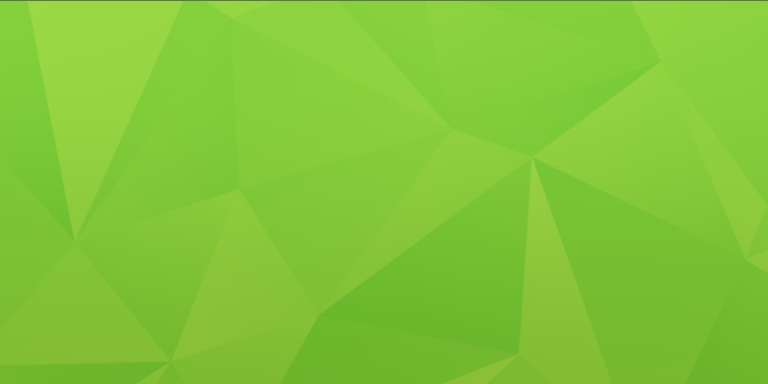
Reproduce this background procedurally as a Shadertoy shader.

```glsl
// Low-poly backdrop of large lime green facets, lighter at the top, under a thin dark rim.
#define CELL 0.42        // mean facet spacing, in canvas heights
#define JITTER 0.42      // vertex displacement, in cells (below 0.5)
#define TILT 0.45        // rotation of the vertex lattice, in radians
#define SOFTNESS 0.003   // half width of a facet edge, in canvas heights
#define SLOPE 0.9        // strength of the gradient inside a facet
#define RIM 0.004        // thickness of the top rim
#define TOP_GREEN vec3(0.545, 0.825, 0.245)
#define LOW_GREEN vec3(0.470, 0.720, 0.185)
#define WARM_TINT vec3(0.054, 0.018, 0.020)
#define RIM_GREEN vec3(0.33, 0.48, 0.20)

vec2 hash22(vec2 p) {
    vec2 q = vec2(dot(p, vec2(127.1, 311.7)), dot(p, vec2(269.5, 183.3)));
    return fract(sin(q + 4.7) * 43758.5453);
}

float cross2(vec2 a, vec2 b) { return a.x * b.y - a.y * b.x; }

// Lattice vertex moved at random inside its own box.
vec2 vertexAt(vec2 cell) { return cell + JITTER * (2.0 * hash22(cell) - 1.0); }

// Signed distance to the line from a to b, positive on its left.
float edgeDistance(vec2 p, vec2 a, vec2 b) {
    vec2 along = b - a;
    return cross2(along, p - a) / length(along);
}

// Adds one counterclockwise facet: tint times coverage in x, coverage in y.
vec2 facet(vec2 p, vec2 a, vec2 b, vec2 c, vec2 id) {
    float inside = min(edgeDistance(p, a, b), min(edgeDistance(p, b, c), edgeDistance(p, c, a)));
    float soft = SOFTNESS / CELL;
    float coverage = smoothstep(-soft, soft, inside);
    vec2 slope = SLOPE * (2.0 * hash22(id + 17.0) - 1.0);
    float tint = 2.0 * hash22(id + 41.0).x - 1.0 + dot(p - (a + b + c) / 3.0, slope);
    return vec2(tint, 1.0) * coverage;
}

// Splits a cell into two facets along a diagonal that lies inside it.
vec2 cellFacets(vec2 p, vec2 cell) {
    vec2 a = vertexAt(cell);
    vec2 b = vertexAt(cell + vec2(1, 0));
    vec2 c = vertexAt(cell + vec2(1, 1));
    vec2 d = vertexAt(cell + vec2(0, 1));
    bool acValid = min(cross2(b - a, c - a), cross2(c - a, d - a)) > 0.0;
    bool bdValid = min(cross2(b - a, d - a), cross2(c - b, d - b)) > 0.0;
    bool useAC = acValid && (!bdValid || hash22(cell + 73.0).x > 0.5);
    vec2 secondId = cell + 0.5;
    return useAC ? facet(p, a, b, c, cell) + facet(p, a, c, d, secondId)
                 : facet(p, a, b, d, cell) + facet(p, b, c, d, secondId);
}

void mainImage(out vec4 fragColor, in vec2 fragCoord) {
    vec2 uv = fragCoord / iResolution.y;
    float c = cos(TILT), s = sin(TILT);
    vec2 p = mat2(c, s, -s, c) * uv / CELL + vec2(3.3, 5.6);

    // Blend the facets that may reach this point.
    vec2 sum = vec2(0.0);
    for (int y = -1; y <= 1; y++)
        for (int x = -1; x <= 1; x++)
            sum += cellFacets(p, floor(p) + vec2(x, y));
    float tint = clamp(sum.x / max(sum.y, 1e-4), -1.3, 1.3);

    // Vertical light, facet hue, then the rim.
    vec3 color = mix(LOW_GREEN, TOP_GREEN, smoothstep(-0.15, 0.95, uv.y));
    color += WARM_TINT * tint;
    color = mix(color, RIM_GREEN, smoothstep(1.0 - RIM, 1.0 - 0.25 * RIM, uv.y));
    fragColor = vec4(color, 1.0);
}
```
